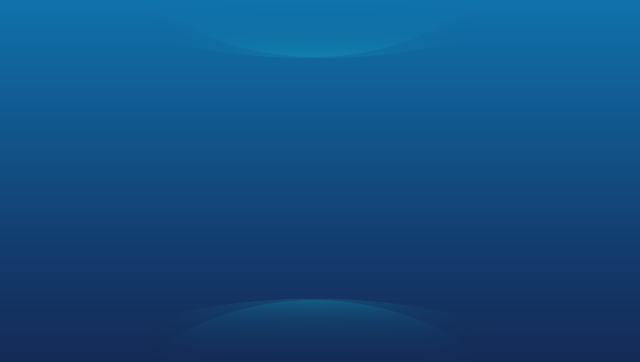
A WebGL 1 fragment shader for this background:

```glsl
precision highp float;
// A deep blue vertical gradient with two pairs of glowing teal arcs.
// Each arc is the rim of a large disc that leaves the canvas at the top or
// bottom; its light fades inwards from the rim and sideways from the apex.

uniform vec2 u_resolution;

const vec3 NAVY = vec3(0.08, 0.165, 0.335);
const vec3 DEEP_BLUE = vec3(0.075, 0.23, 0.425);
const vec3 BRIGHT_BLUE = vec3(0.062, 0.447, 0.675);
const vec3 TEAL = vec3(0.06, 0.68, 0.76);

const float CENTER_X = 0.491;
const float WIDE_RADIUS = 1.81;
const float NARROW_RADIUS = 0.79;

vec3 backdrop(float height) {
  vec3 lower = mix(NAVY, DEEP_BLUE, smoothstep(0.0, 1.0, 0.5) * 2.0 * height / 0.3);
  vec3 upper = mix(DEEP_BLUE, BRIGHT_BLUE, (height - 0.3) / 0.7);
  return height < 0.3 ? lower : upper;
}

// Light inside a disc whose rim touches the origin and whose centre lies below.
float rimGlow(vec2 p, float radius, float falloff, float pixel) {
  float depth = radius - length(p + vec2(0.0, radius));
  float inside = smoothstep(-0.5 * pixel, 0.5 * pixel, depth);
  float sideFade = 1.0 - smoothstep(0.0, 0.47, abs(p.x));
  return inside * sideFade * exp(-max(depth, 0.0) / falloff);
}

// A flat and a tighter arc that meet at one apex.
vec3 addArcs(vec3 color, vec2 p, float strength, float pixel) {
  float wide = rimGlow(p, WIDE_RADIUS, 0.055, pixel);
  float narrow = rimGlow(p + vec2(0.0, 0.004), NARROW_RADIUS, 0.045, pixel);
  color = mix(color, TEAL, 0.2 * strength * wide);
  return mix(color, TEAL, 0.22 * strength * narrow);
}

void main() {
  // Canvas heights, with x measured from the axis of the arcs.
  float pixel = 1.0 / u_resolution.y;
  vec2 p = gl_FragCoord.xy * pixel;
  p.x -= CENTER_X * u_resolution.x * pixel;

  vec3 color = backdrop(p.y);

  // Lower arcs bulge upwards; upper arcs are the same shape turned over.
  color = addArcs(color, vec2(p.x, p.y - 0.175), 0.9, pixel);
  color = addArcs(color, vec2(p.x, 0.839 - p.y), 1.0, pixel);

  gl_FragColor = vec4(color, 1.0);
}
```
